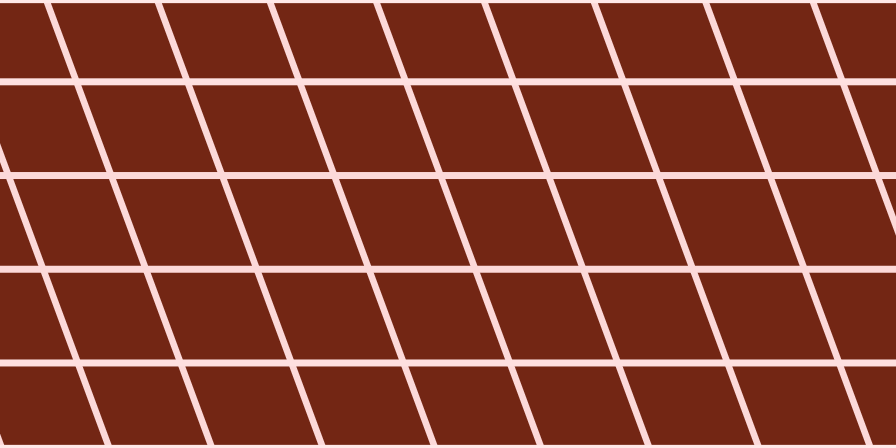
Reproduce this pattern procedurally as a Shadertoy shader.

```glsl
// Slanted brick-red tiles divided by thin pale pink grout lines.

// Lengths are in canvas heights, with y measured downward from the top.
const vec3 TILE_COLOR  = vec3(0.45, 0.15, 0.08);
const vec3 GROUT_COLOR = vec3(0.99, 0.85, 0.85);
const vec3 PALE_GROUT  = vec3(1.00, 0.91, 0.91);

const float ROW_SPACING = 0.2092;
const float FIRST_ROW   = 0.1826;
const float LAST_ROW_ID = 3.0;
const float ROW_WIDTH   = 0.0156;
const float EDGE_WIDTH  = 0.0070;

const float COLUMN_SPACING = 0.2424;
const float FIRST_COLUMN   = -0.3672;
const float COLUMN_WIDTH   = 0.0147;
const float COLUMN_SLANT   = 0.370;   // sideways shift per unit of height
const float WOBBLE         = 0.0026;
const float QUARTER_PI     = 0.785398;

// Uneven column placement from three layered sines
float columnOffset(float id) {
    float a = QUARTER_PI * id;
    return WOBBLE * (cos(a + 0.55) + 2.23 * cos(2.0 * a - 0.30)
                   + 0.81 * cos(3.0 * a - 2.02) - 2.14);
}

float rowDistance(float y) {
    float id = clamp(round((y - FIRST_ROW) / ROW_SPACING), 0.0, LAST_ROW_ID);
    return abs(y - FIRST_ROW - id * ROW_SPACING);
}

// Perpendicular distance to the nearest slanted column line
float columnDistance(vec2 p) {
    float x = p.x - COLUMN_SLANT * p.y - FIRST_COLUMN;
    float id = round(x / COLUMN_SPACING);
    float d = abs(x - id * COLUMN_SPACING - columnOffset(id));
    return d * inversesqrt(1.0 + COLUMN_SLANT * COLUMN_SLANT);
}

// Antialiased coverage of a band around distance zero
float band(float dist, float halfWidth, float pixel) {
    return clamp(0.5 + (halfWidth - dist) / pixel, 0.0, 1.0);
}

void mainImage(out vec4 fragColor, in vec2 fragCoord) {
    float pixel = 1.0 / iResolution.y;
    vec2 p = fragCoord * pixel;
    p.y = 1.0 - p.y;

    float column = band(columnDistance(p), 0.5 * COLUMN_WIDTH, pixel);
    float row = band(rowDistance(p.y), 0.5 * ROW_WIDTH, pixel);
    float edge = band(min(p.y, 1.0 - p.y), EDGE_WIDTH, pixel);

    // Rows grow paler toward the top and bottom
    float paleness = smoothstep(0.18, 0.45, abs(p.y - 0.5));
    vec3 rowColor = mix(GROUT_COLOR, PALE_GROUT, paleness);

    vec3 color = mix(TILE_COLOR, GROUT_COLOR, column);
    color = mix(color, rowColor, row);
    color = mix(color, PALE_GROUT, edge);
    fragColor = vec4(color, 1.0);
}
```
